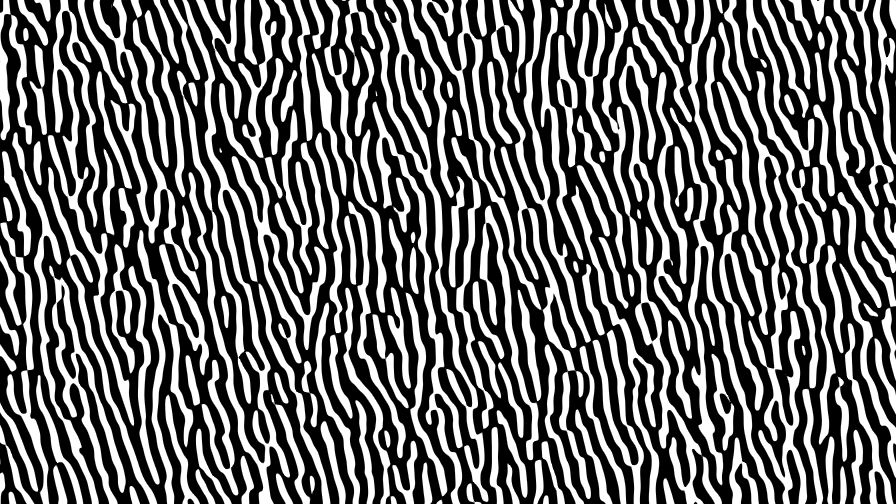
Write a Shadertoy shader that draws this pattern.

```glsl
// Draws a maze of short, leaning white stripes on black, like animal skin or sand ripples.

const float TAU = 6.28318;
const vec3 BACKGROUND = vec3(0.0);
const vec3 STRIPE = vec3(1.0);

const float STRIPES_PER_HEIGHT = 33.0;
const float CELL_SIZE = 2.1;       // in stripe periods
const int WAVES_PER_CELL = 4;
const float MEAN_LEAN = 0.2;       // radians from the vertical
const float LEAN_SPREAD = 0.34;
const float BREAK_STRENGTH = 0.4;  // opens gaps where the waves cancel
const float THRESHOLD = 0.2;       // sets the share of white

// Four random values in 0..1
vec4 hash43(vec3 p) {
    vec4 q = fract(p.xyzx * vec4(0.1031, 0.1030, 0.0973, 0.1099));
    q += dot(q, q.wzxy + 33.33);
    return fract((q.xxyz + q.yzzw) * q.zywx);
}

// Slow change of the lean across the canvas
float regionalLean(vec2 p, float meanLean) {
    return meanLean + 0.06 * sin(0.31 * p.x + 0.17 * p.y)
                    + 0.05 * sin(0.45 * p.y - 0.12 * p.x + 2.0);
}

// One windowed wave as a complex number; offset is in stripe periods
vec2 wavelet(vec2 offset, float lean, float phase, float radius) {
    float window = max(0.0, 1.0 - dot(offset, offset) / (radius * radius));
    float angle = TAU * (dot(offset, vec2(cos(lean), sin(lean))) + phase);
    return window * window * window * vec2(cos(angle), sin(angle));
}

// Sum of the waves scattered over the neighbouring cells
vec2 waveField(vec2 p, float cellSize, float meanLean, float leanSpread) {
    vec2 home = floor(p / cellSize);
    vec2 sum = vec2(0.0);
    for (int y = -1; y <= 1; y++)
    for (int x = -1; x <= 1; x++) {
        vec2 cell = home + vec2(x, y);
        for (int i = 0; i < WAVES_PER_CELL; i++) {
            vec4 rnd = hash43(vec3(cell + 57.0, float(i) * 7.0 + 3.0));
            vec2 center = (cell + rnd.xy) * cellSize;
            float lean = regionalLean(center, meanLean) + leanSpread * (2.0 * rnd.z - 1.0);
            sum += wavelet(p - center, lean, rnd.w, cellSize);
        }
    }
    return sum;
}

// Evens out the wave height, so that the stripes keep their width
float stripeProfile(vec2 wave, float breakStrength) {
    return wave.x / sqrt(dot(wave, wave) + breakStrength);
}

// Step with an edge about one pixel wide
float smoothEdge(float value, float threshold) {
    float slope = length(vec2(dFdx(value), dFdy(value)));
    return clamp(0.5 + (value - threshold) / max(1.1 * slope, 1e-4), 0.0, 1.0);
}

void mainImage(out vec4 fragColor, in vec2 fragCoord) {
    vec2 p = fragCoord / iResolution.y * STRIPES_PER_HEIGHT;
    vec2 wave = waveField(p, CELL_SIZE, MEAN_LEAN, LEAN_SPREAD);
    float white = smoothEdge(stripeProfile(wave, BREAK_STRENGTH), THRESHOLD);
    fragColor = vec4(mix(BACKGROUND, STRIPE, white), 1.0);
}
```
